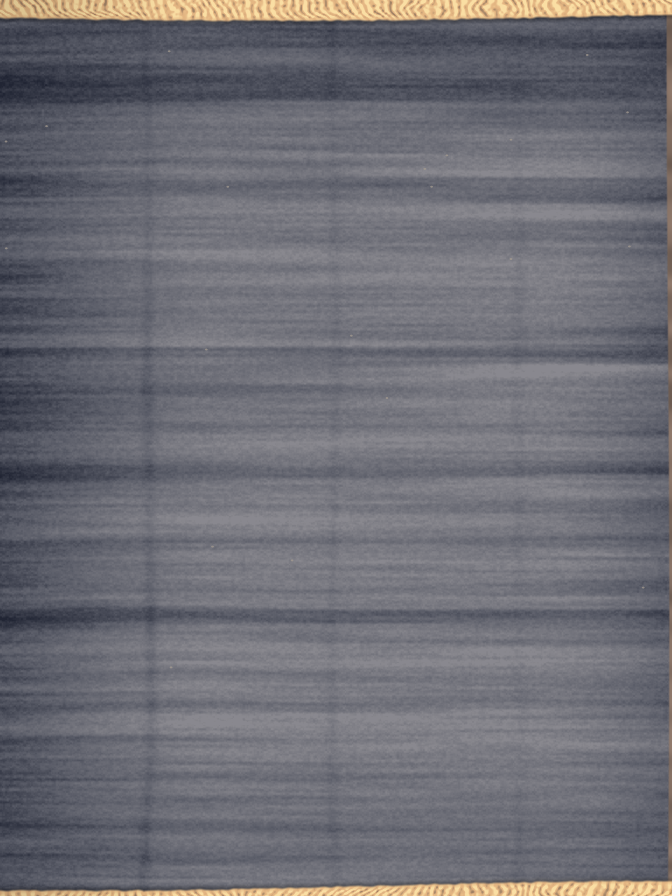
Give the GLSL for this texture, as a Shadertoy shader.

```glsl
#define DARK_YARN vec3(0.18, 0.195, 0.25)
#define MID_YARN vec3(0.35, 0.36, 0.405)
#define PALE_YARN vec3(0.485, 0.485, 0.515)
#define FRINGE_SHADE vec3(0.62, 0.50, 0.39)
#define FRINGE_BODY vec3(0.89, 0.71, 0.51)
#define FRINGE_LIGHT vec3(0.98, 0.87, 0.64)
#define BAND_CONTRAST 0.62
#define STREAK_CONTRAST 0.36
#define GRAIN 0.20
#define STRANDS 105.0
#define EDGE 0.0018

float hash(vec2 p) {
    vec3 q = fract(vec3(p.xyx) * 0.1031);
    q += dot(q, q.yzx + 33.33);
    return fract((q.x + q.y) * q.z);
}

float noise(vec2 p) {
    vec2 i = floor(p), f = fract(p);
    f = f * f * (3.0 - 2.0 * f);
    float low = mix(hash(i), hash(i + vec2(1, 0)), f.x);
    float high = mix(hash(i + vec2(0, 1)), hash(i + vec2(1, 1)), f.x);
    return mix(low, high, f.y);
}

// Dyed weft: broad bands, thin dark stripes and short streaks
float weftTone(vec2 p) {
    p.y += 0.004 * (noise(vec2(p.x * 5.0, p.y * 4.0)) - 0.5);
    float broad = noise(vec2(p.x * 0.5, p.y * 15.0 + 3.0)) - 0.5;
    float medium = noise(vec2(p.x * 1.3 + 7.0, p.y * 46.0)) - 0.5;
    float fine = noise(vec2(p.x * 3.0 + 19.0, p.y * 120.0)) - 0.5;
    float thread = noise(vec2(p.x * 9.0 + 41.0, p.y * 270.0)) - 0.5;
    float stripe = noise(vec2(p.x * 0.7 + 60.0, p.y * 38.0));
    float tone = BAND_CONTRAST * (0.6 * broad + 0.6 * medium);
    tone += STREAK_CONTRAST * (0.8 * fine + 0.7 * thread);
    return tone - 0.30 * smoothstep(0.66, 0.88, stripe);
}

// Lamp light, fading to the left, the top and the corners
float lighting(vec2 uv) {
    float across = smoothstep(-0.22, 0.35, uv.x) * (1.0 - smoothstep(0.80, 1.25, uv.x));
    float along = smoothstep(-0.32, 0.25, uv.y) * (1.0 - smoothstep(0.72, 1.12, uv.y));
    return across * along;
}

// Soft vertical creases from folding
float creases(vec2 uv) {
    float sum = 0.0;
    for (int i = 0; i < 3; i++) {
        float x = 0.22 + 0.275 * float(i);
        x += 0.012 * (noise(vec2(uv.y * 5.0, float(i) * 9.0)) - 0.5);
        float d = (uv.x - x) / 0.009;
        float strength = noise(vec2(uv.y * 7.0, float(i) * 5.0 + 2.0));
        sum += exp(-d * d) * strength * (1.0 - 0.25 * float(i));
    }
    return sum;
}

vec3 rugColor(vec2 p, vec2 uv) {
    float tone = mix(0.04, 1.0, lighting(uv)) + weftTone(p);
    tone -= 0.20 * creases(uv);
    tone += GRAIN * (noise(p * vec2(250.0, 430.0)) - 0.5);
    tone += 0.5 * GRAIN * (hash(floor(p * 512.0)) - 0.5);
    tone = clamp(tone, -0.15, 1.2);
    vec3 color = mix(DARK_YARN, MID_YARN, min(tone * 2.0, 1.0));
    color = mix(color, PALE_YARN, max(tone * 2.0 - 1.0, 0.0));
    // Rare pale flecks of lint
    vec2 cell = p * vec2(45.0, 60.0);
    vec2 id = floor(cell);
    vec2 center = 0.3 + 0.4 * vec2(hash(id + 3.0), hash(id + 8.0));
    float fleck = 1.0 - smoothstep(0.03, 0.10, length(fract(cell) - center));
    return mix(color, vec3(0.66, 0.62, 0.57), 0.7 * fleck * step(0.986, hash(id + 21.0)));
}

// Twisted cotton strands; depth runs outward from the rug
vec3 fringeColor(float x, float depth, float seed) {
    float bend = noise(vec2(x * 28.0, depth * 90.0 + seed)) - 0.5;
    float strand = x * STRANDS + depth * 45.0 + 1.8 * bend;
    float ridge = 0.5 + 0.5 * cos(6.2832 * strand);
    float fiber = noise(vec2(x * 330.0, depth * 300.0 + seed));
    float value = 0.55 * ridge + 0.55 * fiber + 0.15;
    vec3 color = mix(FRINGE_SHADE, FRINGE_BODY, smoothstep(0.15, 0.55, value));
    color = mix(color, FRINGE_LIGHT, smoothstep(0.55, 0.95, value));
    float hem = 1.0 - smoothstep(0.001, 0.005, depth);
    return mix(color, FRINGE_BODY, 0.6 * hem);
}

void mainImage(out vec4 fragColor, in vec2 fragCoord) {
    vec2 uv = fragCoord / iResolution.xy;
    vec2 p = fragCoord / iResolution.y;
    vec3 color = rugColor(p, uv);

    // Narrow strip of floor at the right
    float side = 0.994 + 0.002 * sin(uv.y * 5.0);
    vec3 floorColor = vec3(0.52, 0.44, 0.39) * (0.8 + 0.3 * noise(p * 60.0));
    color = mix(color, floorColor, smoothstep(-EDGE, EDGE, uv.x - side));

    // Bowed hems with a thin shadow beside each fringe
    float ragged = 0.0016 * (noise(vec2(p.x * 130.0, 4.0)) - 0.5);
    float topDepth = uv.y - (0.980 - 0.005 * sin(3.1416 * uv.x) + 0.004 * uv.x) - ragged;
    float bottomDepth = 0.006 + 0.011 * smoothstep(0.15, 1.0, uv.x) - uv.y + ragged;
    float hemDepth = max(topDepth, bottomDepth);
    color *= 1.0 - 0.28 * smoothstep(-0.007, 0.0, hemDepth);

    float dimming = 0.88 + 0.12 * smoothstep(0.0, 0.3, uv.x);
    vec3 topFringe = fringeColor(p.x, topDepth, 5.0) * dimming;
    vec3 bottomFringe = fringeColor(p.x, bottomDepth, 37.0) * dimming;
    color = mix(color, topFringe, smoothstep(-EDGE, EDGE, topDepth));
    color = mix(color, bottomFringe, smoothstep(-EDGE, EDGE, bottomDepth));
    fragColor = vec4(color, 1.0);
}
```
